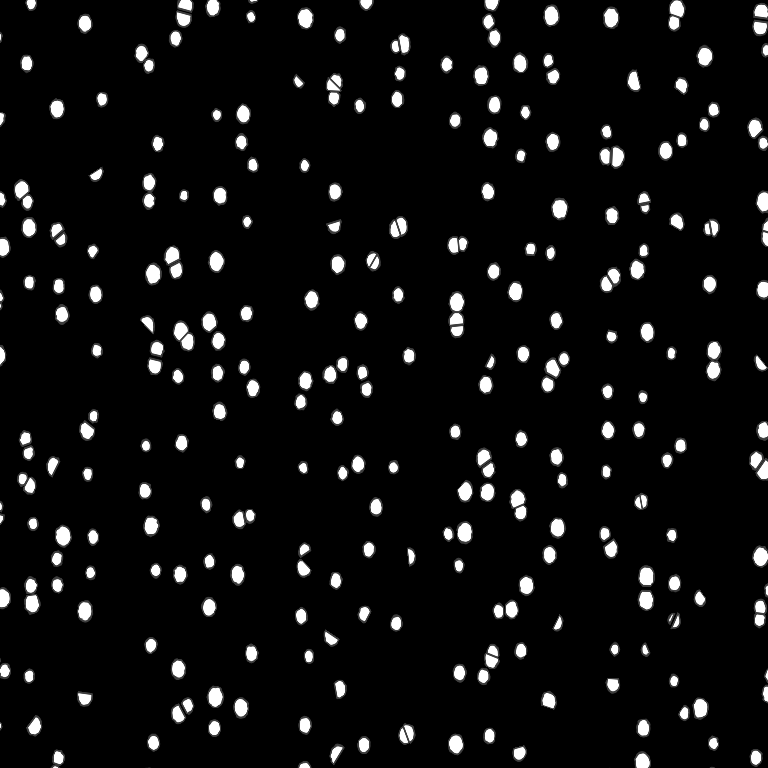
Write a Shadertoy shader that draws this pattern.

```glsl
// Scattered white oval grains in five vertical bands, split by thin Voronoi seams.
#define BAND_WIDTH 0.2      // period of the vertical bands
#define BAND_SHIFT 0.039    // offset of the first band
#define COLUMNS 4.0         // grain columns per band
#define ROW_HEIGHT 0.05
#define SQUASH 0.75         // width over height of a grain
#define RADIUS_MIN 0.0048
#define RADIUS_MAX 0.0092
#define EMPTY_SHARE 0.26    // cells that hold no grain
#define RIM_WIDTH 0.002
#define RIM_GRAY 0.24
#define RAGGEDNESS 0.0016
#define SEAM_MAX 0.0035     // half width of the widest seam

float hash(vec2 p) {
    return fract(sin(dot(p, vec2(127.1, 311.7))) * 43758.5453);
}

float valueNoise(vec2 p) {
    vec2 cell = floor(p), f = fract(p);
    f = f * f * (3.0 - 2.0 * f);
    float low = mix(hash(cell), hash(cell + vec2(1, 0)), f.x);
    float high = mix(hash(cell + vec2(0, 1)), hash(cell + vec2(1, 1)), f.x);
    return mix(low, high, f.y);
}

// Centre of a grain: columns bunch inside a band, rows are scattered freely
vec2 grainCentre(vec2 id) {
    float band = floor(id.x / COLUMNS);
    float column = id.x - band * COLUMNS;
    float jitter = 0.07 * (hash(id + 3.1) + hash(id + 8.6) - 1.0);
    float x = BAND_WIDTH * (band + 0.17 + 0.21 * column + jitter) - BAND_SHIFT;
    float y = ROW_HEIGHT * (id.y + 0.5 + 2.0 * (hash(id + 5.7) - 0.5));
    return vec2(x, y);
}

float grainRadius(vec2 id) {
    if (hash(id + 17.3) < EMPTY_SHARE) return -1.0;
    return mix(RADIUS_MIN, RADIUS_MAX, hash(id + 29.9));
}

// Signed distance to the nearest grain, cut where it meets its neighbours
float grainDistance(vec2 p) {
    vec2 metric = vec2(1.0, SQUASH);
    vec2 home = floor(vec2((p.x + BAND_SHIFT) * COLUMNS / BAND_WIDTH, p.y / ROW_HEIGHT));
    vec2 nearestId = home, toNearest = vec2(1.0);

    for (int j = -1; j <= 1; j++)
    for (int i = -1; i <= 1; i++) {
        vec2 id = home + vec2(i, j);
        vec2 toGrain = (grainCentre(id) - p) * metric;
        if (dot(toGrain, toGrain) < dot(toNearest, toNearest)) {
            toNearest = toGrain;
            nearestId = id;
        }
    }

    float d = length(toNearest) - grainRadius(nearestId);
    d += RAGGEDNESS * (valueNoise(p * 260.0) - 0.5);

    // Seams along the perpendicular bisectors
    for (int j = -1; j <= 1; j++)
    for (int i = -1; i <= 1; i++) {
        vec2 id = home + vec2(i, j);
        if (id == nearestId) continue;
        vec2 toGrain = (grainCentre(id) - p) * metric;
        vec2 across = normalize(toGrain - toNearest + 1e-6);
        float bisector = dot(0.5 * (toGrain + toNearest), across);
        float pick = hash(id + nearestId);
        float seam = mix(0.001, SEAM_MAX, pick * pick);
        d = max(d, seam - bisector);
    }
    return d;
}

void mainImage(out vec4 fragColor, in vec2 fragCoord) {
    vec2 p = fragCoord / iResolution.y;
    float d = grainDistance(p);
    float soft = 0.4 / iResolution.y;

    // White body inside a dark gray rim on black
    float body = 1.0 - smoothstep(-soft, soft, d);
    float rim = 1.0 - smoothstep(-soft, soft, d - RIM_WIDTH);
    fragColor = vec4(vec3(mix(RIM_GRAY * rim, 1.0, body)), 1.0);
}
```
